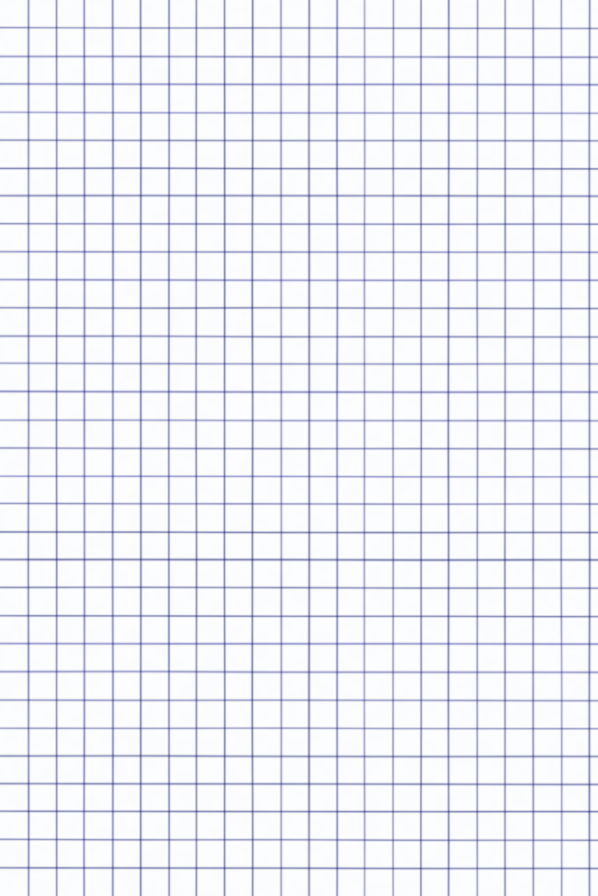
A Shadertoy shader for this pattern:

```glsl
float hash(vec2 p) {
    return fract(sin(dot(p, vec2(127.1, 311.7))) * 43758.5453);
}

float noise(vec2 p) {
    vec2 i = floor(p), f = fract(p);
    f = f * f * (3.0 - 2.0 * f);
    return mix(mix(hash(i), hash(i + vec2(1, 0)), f.x),
               mix(hash(i + vec2(0, 1)), hash(i + vec2(1, 1)), f.x), f.y);
}

// Multiplies the paper by one family of ruled lines; both lengths are in cells.
vec3 ruleLines(float across, float along, float pixel, float seed) {
    float id = round(across);
    vec2 key = vec2(id, seed);

    // Each line sits slightly off its place and wavers along its length
    float offset = 0.014 + 0.034 * (hash(key) - 0.5)
                 + 0.02 * (noise(vec2(along * 0.2, id * 7.3 + seed)) - 0.5);
    float width = max(mix(0.026, 0.032, hash(key + 3.7)), 0.45 * pixel);
    float d = (across - id - offset) / width;

    // Uneven ink flow and a hue between slate and violet
    float flow = mix(0.74, 0.96, hash(key + 9.1))
               + 0.12 * (noise(vec2(along * 0.6, id * 3.1 + seed)) - 0.5);
    vec3 ink = mix(vec3(0.53, 0.545, 0.71), vec3(0.61, 0.61, 0.82),
                   pow(hash(key + 5.3), 2.0));

    // The sheet edges carry no line
    float inside = step(abs(id - 16.0), 15.5);
    return mix(vec3(1), ink, inside * flow * exp(-0.5 * d * d));
}

void mainImage(out vec4 fragColor, in vec2 fragCoord) {
    vec2 uv = fragCoord / iResolution.xy;
    uv.y = 1.0 - uv.y;
    vec2 cells = vec2(21.33, 32.02);
    vec2 pixel = cells / iResolution.xy;
    vec2 p = uv * cells;

    // Faintly mottled paper
    vec3 color = vec3(0.986, 0.991, 0.994) + 0.008 * (noise(p * 3.0) - 0.5);

    // Vertical lines, then horizontal lines that sag a little to the right
    color *= ruleLines(p.x, p.y, pixel.x, 1.0);
    color *= ruleLines(p.y - 0.025 * (uv.x - 0.5), p.x, pixel.y, 2.0);

    fragColor = vec4(color, 1.0);
}
```
